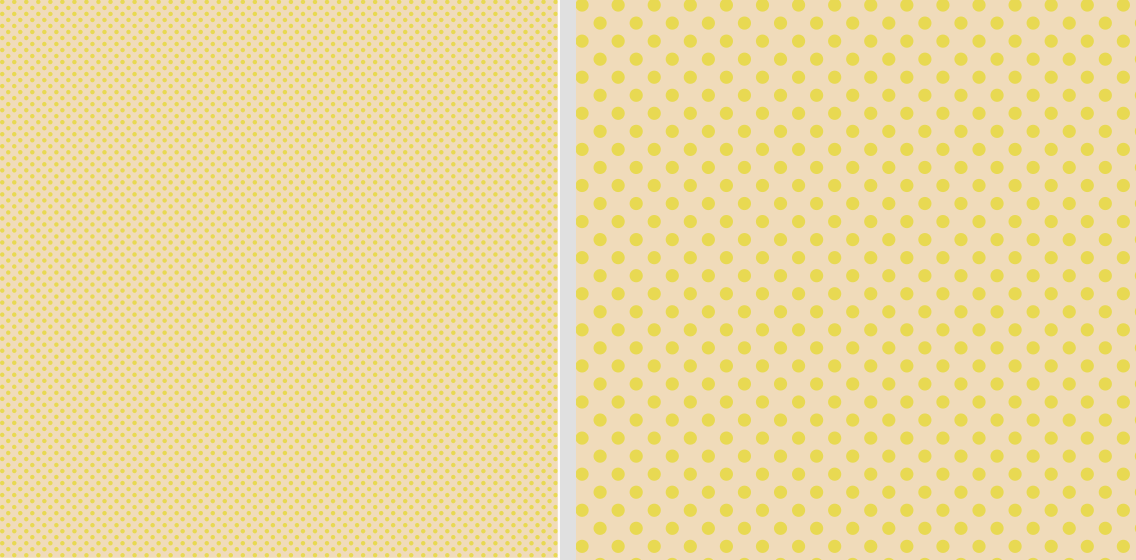
Left: the whole. Right: its middle third, enlarged.
Write a Shadertoy shader that draws this pattern.

```glsl
// Small yellow polka dots on a warm cream ground, set in a staggered lattice.
// Two square grids, half a period apart, give the distance to the nearest dot;
// a thin pale margin runs along the right and bottom edges.

const vec3 CREAM  = vec3(0.94, 0.86, 0.73);
const vec3 YELLOW = vec3(0.91, 0.85, 0.32);
const vec3 PAPER  = vec3(1.00, 0.99, 0.98);

const float PERIOD     = 0.02148;              // about 46.5 repeats each way
const float DOT_RADIUS = 0.182 * PERIOD;
const vec2  FIRST_DOT  = vec2(0.0040, 0.0034); // from the top left corner
const float MARGIN     = 0.0040;

// Distance to the nearest point of a unit square grid
float gridDistance(vec2 p) {
    return length(fract(p + 0.5) - 0.5);
}

// Signed distance to the nearest dot of the staggered lattice
float dotDistance(vec2 p, float period, float radius) {
    vec2 cell = p / period;
    return period * min(gridDistance(cell), gridDistance(cell + 0.5)) - radius;
}

// Coverage of a shape with an edge one pixel wide
float coverage(float dist, float pixel) {
    return clamp(0.5 - dist / pixel, 0.0, 1.0);
}

void mainImage(out vec4 fragColor, in vec2 fragCoord) {
    float pixel = 1.0 / min(iResolution.x, iResolution.y);
    vec2 uv = fragCoord / iResolution.xy;
    vec2 pos = vec2(uv.x, 1.0 - uv.y);         // measured from the top left

    // Dots over the ground
    float dots = coverage(dotDistance(pos - FIRST_DOT, PERIOD, DOT_RADIUS), pixel);
    vec3 color = mix(CREAM, YELLOW, dots);

    // Pale margin on the right and bottom
    float marginDistance = 1.0 - MARGIN - max(pos.x, pos.y);
    color = mix(color, PAPER, coverage(marginDistance, pixel));

    fragColor = vec4(color, 1.0);
}
```
